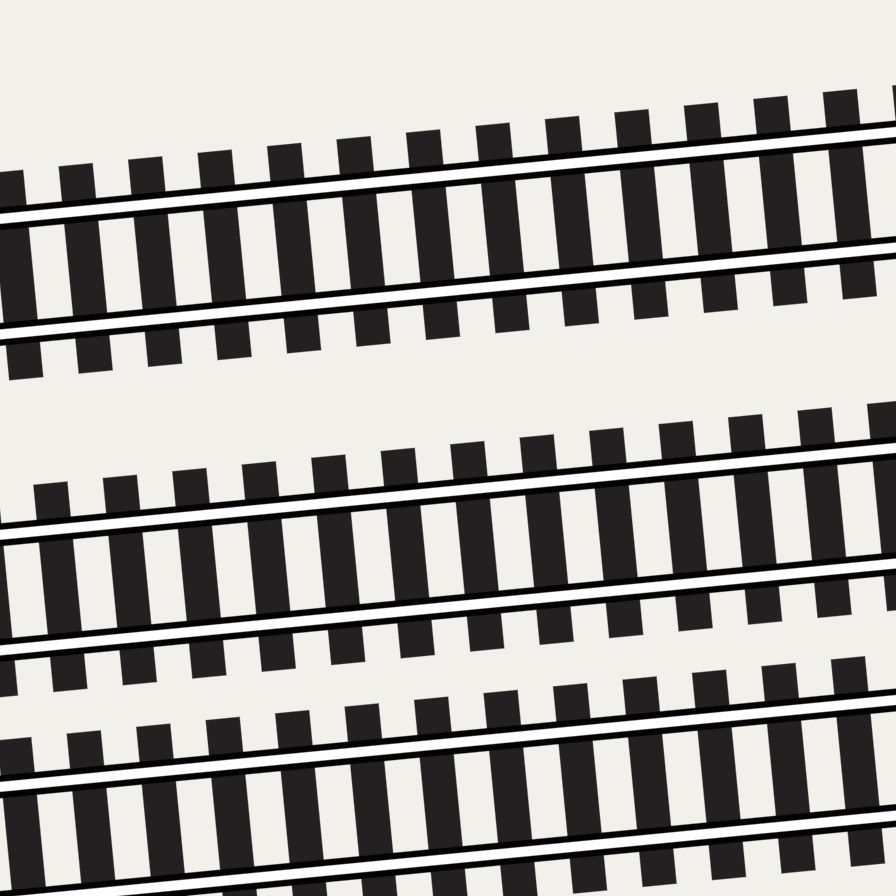
Write a Shadertoy shader that draws this pattern.

```glsl
// Three tilted railway tracks: dark sleepers under white rails with black edges.
#define TILT 0.0967
#define PITCH 0.0779
#define SLEEPER_HALF vec2(0.0191, 0.1162)
#define GAUGE_HALF 0.0642
#define RAIL_HALF 0.0127
#define RAIL_CORE_HALF 0.0056
#define TRACK_HEIGHTS vec3(0.688, 0.337, 0.057)
#define TRACK_PHASES vec3(0.090, 0.289, 0.421)
#define PAPER vec3(0.949, 0.941, 0.918)
#define SLEEPER vec3(0.141, 0.126, 0.129)
#define RAIL_EDGE vec3(0.01)
#define RAIL_CORE vec3(0.995)

float boxDistance(vec2 p, vec2 halfSize) {
    vec2 d = abs(p) - halfSize;
    return length(max(d, 0.0)) + min(max(d.x, d.y), 0.0);
}

// Coverage of a shape from its signed distance
float coverage(float dist, float soft) {
    return 1.0 - smoothstep(-soft, soft, dist);
}

// p.x runs along the track, p.y across it from its centre line
void drawTrack(inout vec3 color, vec2 p, float phase, float soft) {
    // Evenly spaced sleepers
    float along = (fract(p.x / PITCH - phase + 0.5) - 0.5) * PITCH;
    float sleeper = boxDistance(vec2(along, p.y), SLEEPER_HALF);
    color = mix(color, SLEEPER, coverage(sleeper, soft));

    // Mirrored pair of rails
    float rail = abs(abs(p.y) - GAUGE_HALF);
    color = mix(color, RAIL_EDGE, coverage(rail - RAIL_HALF, soft));
    color = mix(color, RAIL_CORE, coverage(rail - RAIL_CORE_HALF, soft));
}

void mainImage(out vec4 fragColor, in vec2 fragCoord) {
    vec2 uv = fragCoord / iResolution.y;
    float soft = 0.9 / iResolution.y;

    // Axes along and across the tracks
    float c = cos(TILT), s = sin(TILT);
    vec2 p = vec2(c * uv.x + s * uv.y, c * uv.y - s * uv.x);

    vec3 heights = TRACK_HEIGHTS;
    vec3 phases = TRACK_PHASES;
    vec3 color = PAPER;
    for (int i = 0; i < 3; i++) {
        drawTrack(color, p - vec2(0.0, heights[i]), phases[i], soft);
    }
    fragColor = vec4(color, 1.0);
}
```
